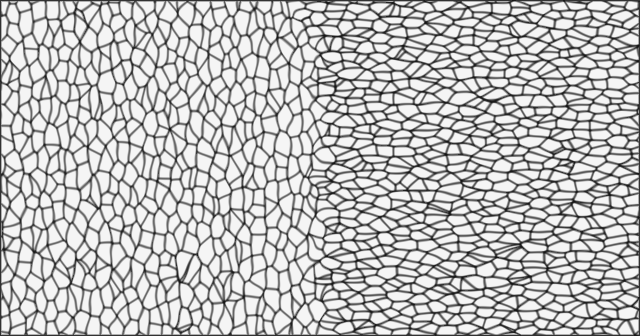
Reproduce this pattern procedurally as a WebGL 2 fragment shader.

```glsl
#version 300 es
precision highp float;
uniform vec2 u_resolution;
out vec4 fragColor;

const vec2 TALL_CELL = vec2(0.033, 0.053);
const vec2 WIDE_CELL = vec2(0.050, 0.0255);

vec2 hash2(vec2 cell) {
    vec3 q = fract(cell.xyx * vec3(0.1031, 0.103, 0.0973));
    q += dot(q, q.yzx + 33.33);
    return fract((q.xx + q.yz) * q.zy);
}

// Wavering border between the tall and the wide cells
float seamX(float y) {
    return 0.965 - 0.075 * smoothstep(0.78, 1.0, y) + 0.015 * sin(y * 23.0);
}

// Jittered lattice site with a size weight in z; lattices overlap at the seam
bool findSite(vec2 p, vec2 offset, bool wide, out vec3 site) {
    vec2 size = wide ? WIDE_CELL : TALL_CELL;
    vec2 cell = floor(p / size) + offset;
    // Stagger alternate columns or rows
    vec2 stagger = wide ? vec2(0.5 * mod(cell.y, 2.0), 0.0)
                        : vec2(0.0, 0.5 * mod(cell.x, 2.0));
    vec2 jitter = hash2(cell + (wide ? 71.0 : 19.0));
    site.xy = (cell + stagger + jitter) * size;
    site.z = 0.2 * hash2(cell + 137.0).x;
    float side = site.x - seamX(site.y);
    return wide ? side > -0.012 : side < 0.012;
}

// Light left after the walls around p, which deepen where they meet
float wallLight(vec2 p, float reach, float depth) {
    float side = smoothstep(-0.05, 0.03, p.x - seamX(p.y));
    vec2 metric = mix(1.0 / TALL_CELL, 1.0 / WIDE_CELL, side);
    vec2 nearest = vec2(0.0);
    vec3 site;
    float best = 1e5;
    for (int k = 0; k < 50; k++) {
        int i = k % 25;
        if (findSite(p, vec2(i % 5 - 2, i / 5 - 2), k > 24, site)) {
            vec2 d = (site.xy - p) * metric;
            float power = dot(d, d) - site.z;
            if (power < best) {
                best = power;
                nearest = d;
            }
        }
    }

    float light = 1.0;
    for (int k = 0; k < 50; k++) {
        int i = k % 25;
        if (findSite(p, vec2(i % 5 - 2, i / 5 - 2), k > 24, site)) {
            vec2 d = (site.xy - p) * metric;
            vec2 across = d - nearest;
            if (dot(across, across) > 1e-5) {
                float gap = 0.5 * (dot(d, d) - site.z - best);
                float wall = gap / length(across * metric);
                light *= 1.0 - depth * (1.0 - smoothstep(0.0, reach, wall));
            }
        }
    }
    return light;
}

void main() {
    vec2 p = gl_FragCoord.xy / u_resolution.y;
    float pixel = 1.0 / u_resolution.y;
    vec2 extent = vec2(u_resolution.x / u_resolution.y, 1.0);

    // Layered sines bend the walls gently
    vec2 bent = p + vec2(0.0022, 0.0015) * sin(p.yx * vec2(83.0, 61.0) + 2.0 * sin(p * 37.0));

    // Soft pen lines, a little stronger on the wide cells
    float reach = max(0.0064, 1.2 * pixel);
    float depth = mix(0.63, 0.7, smoothstep(-0.05, 0.05, p.x - seamX(p.y)));
    float light = wallLight(bent, reach, depth);

    // Thin outer frame
    vec2 margin = min(p, extent - p);
    float frame = 1.0 - smoothstep(0.0015, 0.0065, min(margin.x, margin.y));
    light = min(light, 1.0 - 0.85 * frame);

    fragColor = vec4(vec3(mix(0.06, 0.96, light)), 1.0);
}
```
